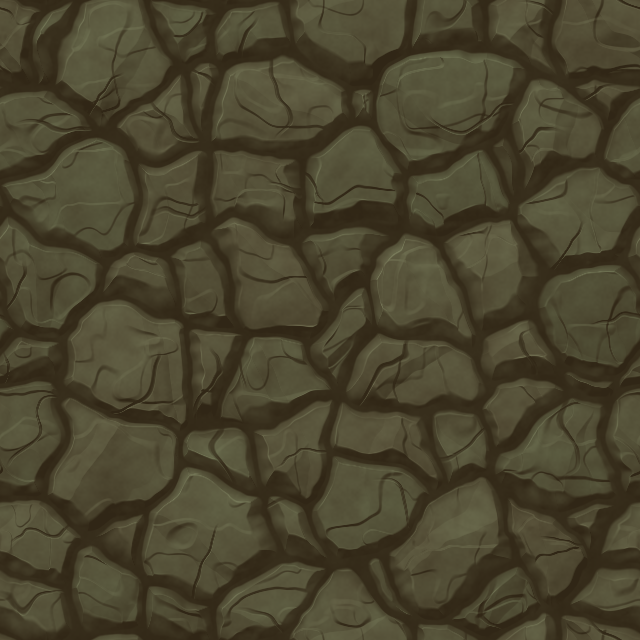
Reproduce this texture procedurally as a Shadertoy shader.

```glsl
// Seamless wall of chiselled olive-brown boulders with dark earth joints and cracks
const float CELLS = 8.0;

float hash(vec2 p) {
    return fract(sin(dot(p, vec2(127.1, 311.7))) * 43758.5453);
}

vec2 hash2(vec2 p) {
    return vec2(hash(p), hash(p + 37.3));
}

// Value noise, freq lattice steps per cell, wrapping at the canvas edge
float noise(vec2 p, float freq) {
    p *= freq;
    vec2 i = floor(p), f = fract(p);
    float period = CELLS * freq;
    f = f * f * (3.0 - 2.0 * f);
    float a = hash(mod(i, period)), b = hash(mod(i + vec2(1, 0), period));
    float c = hash(mod(i + vec2(0, 1), period)), d = hash(mod(i + 1.0, period));
    return mix(mix(a, b, f.x), mix(c, d, f.x), f.y);
}

// Stone centre in xy, size weight in z
vec3 site(vec2 cell) {
    vec2 id = mod(cell, CELLS);
    return vec3(cell + 0.05 + 0.9 * hash2(id), 0.75 * hash(id + 71.7));
}

struct Stone {
    float height, edge, ridge, crack;
    vec2 id, local;
};

Stone stoneAt(vec2 p) {
    p += 0.26 * (vec2(noise(p, 2.0), noise(p + 3.5, 2.0)) - 0.5);
    p += 0.05 * (vec2(noise(p, 7.0), noise(p + 5.5, 7.0)) - 0.5);
    vec2 base = floor(p), home = base;
    vec3 own = vec3(0.0);
    float nearest = 1e3;
    for (int k = 0; k < 25; k++) {
        vec2 cell = base + vec2(k % 5 - 2, k / 5 - 2);
        vec3 s = site(cell);
        float d = dot(p - s.xy, p - s.xy) - s.z;
        if (d < nearest) { nearest = d; own = s; home = cell; }
    }

    // Rounded outline and flat bevels, wider on the lower side
    float sum = 0.0, bevel = 1e3;
    for (int k = 0; k < 25; k++) {
        vec2 cell = base + vec2(k % 5 - 2, k / 5 - 2);
        if (cell == home) continue;
        vec3 s = site(cell);
        vec2 away = s.xy - own.xy;
        float gap = max(length(away), 0.05);
        float d = (dot(p - s.xy, p - s.xy) - s.z - nearest) / (2.0 * gap);
        sum += exp(-26.0 * d);
        bevel = min(bevel, d * (1.35 + 0.5 * away.y / gap));
    }
    Stone st;
    st.id = mod(home, CELLS);
    st.local = p - own.xy;
    st.edge = -log(sum + 1e-6) / 26.0;

    // Top made of tilted planes, stepped by chipped ledges
    vec2 tilt = hash2(st.id + 11.1) - 0.5;
    vec2 tilt2 = hash2(st.id + 23.9) - 0.5;
    float top = 0.2 + 0.3 * dot(st.local, tilt);
    top = min(top, 0.24 + 0.9 * dot(st.local, tilt2));
    top = clamp(top, 0.12, 0.3);
    top += 0.04 * smoothstep(0.47, 0.53, noise(p + 1.7, 2.0));
    top += 0.018 * smoothstep(0.58, 0.66, noise(p + 6.4, 3.0));
    float side = 1.15 * bevel + 0.07 * (noise(p + 8.1, 5.0) - 0.5);
    st.ridge = smoothstep(0.024, 0.0, abs(top - side));
    float blend = max(0.02 - abs(top - side), 0.0);
    st.height = min(top, side) - blend * blend / 0.08;

    // One wandering crack that dies out inside the stone
    float angle = 6.2832 * hash(st.id + 51.3);
    vec2 n = vec2(cos(angle), sin(angle));
    float across = dot(st.local, n) + 0.5 * (noise(p + 4.2, 2.0) - 0.5) + 0.12 * (hash(st.id + 5.7) - 0.5);
    float along = dot(st.local, vec2(-n.y, n.x));
    float fade = smoothstep(-0.2, 0.1, along) * step(0.25, hash(st.id + 91.9));
    st.crack = fade * smoothstep(0.03, 0.008, abs(across));
    st.height += fade * 0.025 * smoothstep(-0.025, 0.025, across) - 0.025 * st.crack;
    return st;
}

void mainImage(out vec4 fragColor, in vec2 fragCoord) {
    vec2 p = fragCoord / iResolution.xy * CELLS;
    float eps = 0.013;
    Stone st = stoneAt(p);
    vec2 slope = vec2(stoneAt(p + vec2(eps, 0)).height, stoneAt(p + vec2(0, eps)).height) - st.height;
    vec3 normal = normalize(vec3(-clamp(slope / eps, -1.6, 1.6), 1.0));
    float light = max(dot(normal, normalize(vec3(-0.3, 0.7, 0.8))), 0.0);

    // Painted stone tone: light, height in the stone, mottling, brush grain, rims
    float mottle = 0.6 * noise(p, 3.0) + 0.4 * noise(p + 2.3, 8.0) - 0.5;
    float grain = 0.5 * noise(p + 0.6, 16.0) + 0.5 * noise(p, 32.0) - 0.5;
    float tone = 0.1 + 0.74 * light + 0.16 * clamp(st.local.y, -0.5, 0.5) + 0.24 * mottle + 0.09 * grain;
    tone += 0.12 * (hash(st.id + 3.3) - 0.5);
    tone += 0.28 * st.ridge * light * smoothstep(0.25, 0.65, noise(p, 4.0));
    tone *= 0.6 + 0.4 * smoothstep(0.02, 0.16, st.edge);
    tone *= 1.0 - 0.6 * st.crack;

    // Earth joints
    float joint = 0.03 + 0.1 * noise(p, 5.0) + 0.05 * grain;
    tone = mix(joint, tone, smoothstep(0.018, 0.05, st.edge));

    vec3 color = mix(vec3(0.19, 0.15, 0.085), vec3(0.42, 0.42, 0.305), clamp(tone, 0.0, 1.2));
    float moss = hash(st.id + 17.1) - 0.5 + mottle;
    color += vec3(-0.01, 0.004, 0.0) * moss * smoothstep(0.2, 0.6, tone);
    fragColor = vec4(color, 1.0);
}
```
